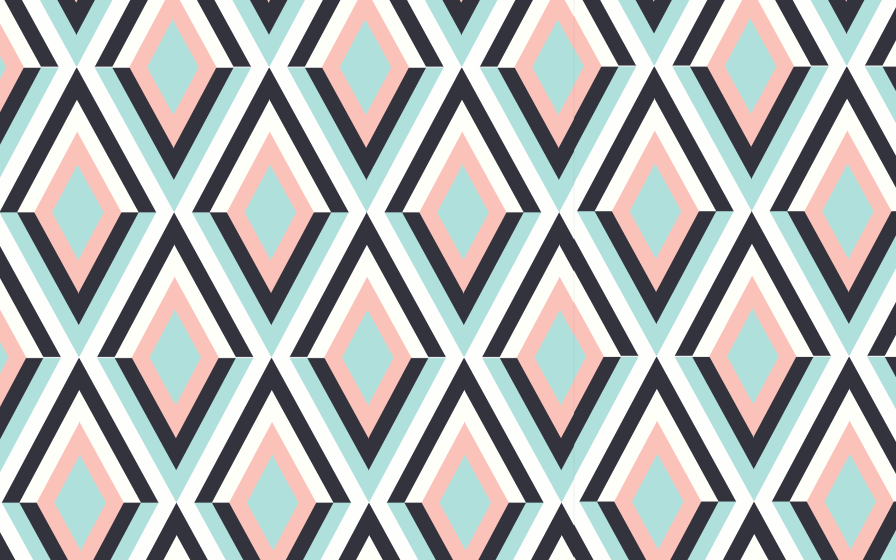
A WebGL 1 fragment shader for this pattern:

```glsl
precision mediump float;
uniform vec2 u_resolution;

// Lengths are fractions of the canvas height
#define PERIOD 0.3438
#define ROW 0.2592
#define ORIGIN vec2(0.139, 0.6208)
#define SLOPE 0.54
#define SKEW 0.008
#define SEAM_X 1.025
#define SEAM_SHIFT 0.002
#define HAIRLINE 0.0022
#define WHITE vec3(0.995, 0.995, 0.99)
#define TEAL vec3(0.69, 0.88, 0.86)
#define PINK vec3(0.985, 0.76, 0.73)
#define DARK vec3(0.20, 0.20, 0.24)

// Coverage of the region where value is below edge, softened over width
float below(float value, float edge, float width) {
  return clamp((edge - value) / width + 0.5, 0.0, 1.0);
}

// Offset from the nearest centre of a rectangular lattice
vec2 latticeCell(vec2 p) {
  vec2 size = vec2(PERIOD, 2.0 * ROW);
  return (fract(p / size + 0.5) - 0.5) * size;
}

// Nested diamond whose outer bands swap colours at its waist
vec3 paintDiamond(vec3 ground, vec2 q, float pixel, float hairline) {
  float d = (abs(q.x) / SLOPE + abs(q.y)) / ROW;
  float soft = pixel * length(vec2(1.0 / SLOPE, 1.0)) / ROW;
  float upper = below(-q.y, 0.0, pixel);

  vec3 outerBand = mix(TEAL, DARK, upper);
  vec3 innerBand = mix(DARK, vec3(1.0, 1.0, 0.98), upper);
  vec3 color = mix(ground, outerBand, below(d, 1.0, soft));
  color = mix(color, innerBand, below(d, 0.776, soft));

  // Thin gap between the halves, covered by the core
  float gap = clamp((0.5 * (HAIRLINE + pixel) - abs(q.y)) / pixel, 0.0, 1.0);
  gap *= min(1.0, HAIRLINE / pixel);
  color = mix(color, WHITE, gap * hairline);

  color = mix(color, PINK, below(d, 0.556, soft));
  return mix(color, TEAL, below(d, 0.33, soft));
}

void main() {
  float pixel = 1.0 / u_resolution.y;
  vec2 p = gl_FragCoord.xy * pixel;

  // Slight misregistration across the vertical seam
  float seamDistance = p.x - SEAM_X;
  vec2 q = p - ORIGIN;
  q.x += SKEW * q.y;
  q.y -= SEAM_SHIFT * step(0.0, seamDistance);

  // Two staggered lattices of diamonds
  vec3 color = paintDiamond(WHITE, latticeCell(q), pixel, 0.0);
  vec2 staggered = latticeCell(q - vec2(0.5 * PERIOD, ROW));
  color = paintDiamond(color, staggered, pixel, 0.85);

  // Faint seam line
  color *= 1.0 - 0.05 * below(abs(seamDistance), 0.001, pixel);
  gl_FragColor = vec4(color, 1.0);
}
```
